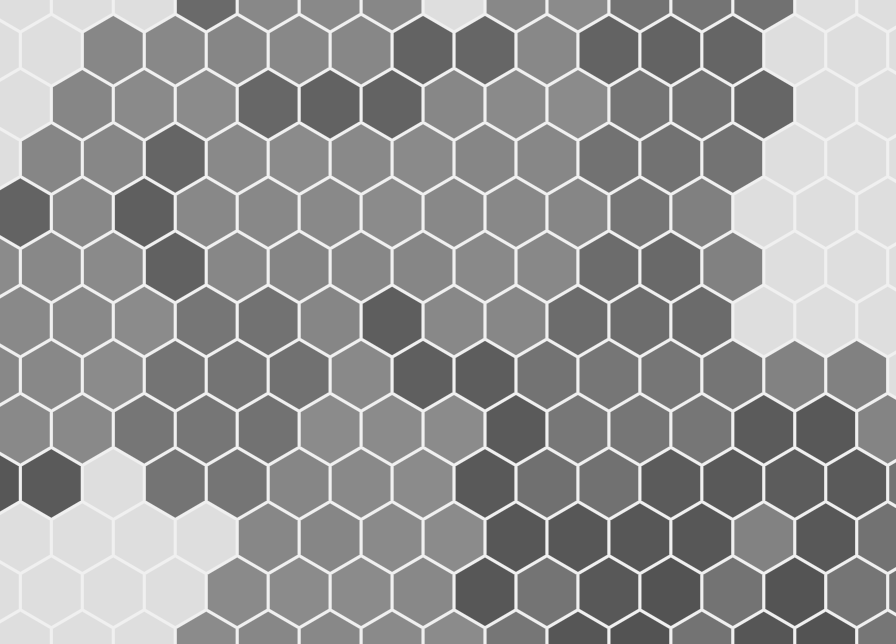
Give the GLSL for this pattern, as a Shadertoy shader.

```glsl
// Pointy-top hexagon mosaic in greys, split by thin pale lines.
// Each pixel finds its nearest cell; the cell's column and row choose its tone
// from broad regions, short dark streaks and a little hashed variation.

const vec2 CELL_STEP = vec2(0.0962, 0.0841);   // column and row pitch / canvas height
const vec2 FIRST_CELL = vec2(0.0797, 0.0779);  // from the upper left corner
const float ROW_RATIO = 0.8660254;
const float LINE_HALF_WIDTH = 0.0255;          // in column pitches

const float LINE_TONE = 0.94;
const float PALE = 0.87;
const float MID = 0.535;
const float GREY = 0.453;

// Dark streaks: start (column, row), end (column, row)
const int STREAK_COUNT = 12;
const vec4 STREAKS[STREAK_COUNT] = vec4[STREAK_COUNT](
    vec4(3.5, 1, 5.5, 1), vec4(6, 0, 7, 0), vec4(2, 2, 1.5, 3),
    vec4(1.5, 3, 2, 4), vec4(5.5, 5, 6, 6), vec4(6, 6, 7, 6),
    vec4(7.5, 7, 7, 8), vec4(9, 0, 11, 0), vec4(11, 0, 11.5, 1),
    vec4(-1, 8, 0, 8), vec4(-0.5, 3, -0.5, 3), vec4(2.5, -1, 2.5, -1));

float hash(vec2 p) {
    return fract(sin(dot(p, vec2(127.1, 311.7))) * 43758.5453);
}

float segmentDistance(vec2 p, vec2 a, vec2 b) {
    vec2 ab = b - a;
    float t = clamp(dot(p - a, ab) / max(dot(ab, ab), 1e-4), 0.0, 1.0);
    return length(p - a - ab * t);
}

// Grid offset in units where all hexagon sides are equal
vec2 toMetric(vec2 d) {
    return d * vec2(1.0, ROW_RATIO);
}

// Even rows sit on whole columns, odd rows on half columns
vec2 nearestCell(vec2 g) {
    vec2 even = vec2(floor(g.x + 0.5), 2.0 * floor(g.y * 0.5 + 0.5));
    vec2 odd = vec2(floor(g.x) + 0.5, 2.0 * floor(g.y * 0.5) + 1.0);
    return length(toMetric(g - even)) < length(toMetric(g - odd)) ? even : odd;
}

// Distance inward from the border of a hexagon one unit wide
float edgeDistance(vec2 p) {
    p = abs(p);
    return 0.5 - max(p.x, dot(p, vec2(0.5, ROW_RATIO)));
}

bool isPale(vec2 c) {
    bool upperLeft = c.x + 0.87 * c.y < 0.87;
    bool right = c.x + 0.17 * c.y > 11.85 && c.y < 1.254 + 0.343 * c.x;
    bool lowerLeft = c.y > 8.5 && c.x + 0.5 * (c.y - 9.0) < 3.0;
    bool lone = min(distance(c, vec2(1.0, 8.0)), distance(c, vec2(6.5, -1.0))) < 0.3;
    return upperLeft || right || lowerLeft || lone;
}

bool isGrey(vec2 c) {
    bool rightSide = c.x + 0.2 * c.y > 9.1;
    bool leftPatch = length((c - vec2(2.9, 6.5)) / vec2(1.45, 2.2)) < 1.0;
    return rightSide || leftPatch;
}

// Lower right mass, with every third cell on a slant left lighter
bool isDarkMass(vec2 c) {
    bool inside = c.x > 6.8 && c.x + 2.0 * c.y > 25.2
               && c.x + 0.25 * (c.y - 8.0) < 13.3;
    float slant = mod(c.x + 0.5 * (c.y - 10.0), 3.0);
    bool gap = c.y > 8.5 && c.x + 3.0 * c.y > 36.0 && abs(slant - 2.0) < 0.2;
    return inside && !gap;
}

bool isMidPocket(vec2 c) {
    bool upper = abs(c.y - 3.5) < 0.6 && c.x > 10.2;
    bool lower = abs(c.y - 6.5) < 0.6 && c.x - 1.3 * c.y > 4.1;
    return upper || lower || distance(c, vec2(11.5, 9.0)) < 0.3;
}

bool isStreak(vec2 c) {
    float d = 1e3;
    for (int i = 0; i < STREAK_COUNT; i++)
        d = min(d, segmentDistance(c, STREAKS[i].xy, STREAKS[i].zw));
    return d < 0.3;
}

float cellTone(vec2 c) {
    if (isPale(c)) return PALE;
    float dark = 0.40 - 0.0065 * c.y;   // deepens downwards
    float tone = isGrey(c) ? GREY : MID;
    if (abs(c.y - 4.5) < 0.6 && c.x > 8.2) tone = GREY - 0.03;
    if (isDarkMass(c)) tone = dark;
    if (isMidPocket(c)) tone = MID - 0.02;
    if (isStreak(c)) tone = dark;
    return tone + 0.025 * (hash(c) - 0.5);
}

void mainImage(out vec4 fragColor, in vec2 fragCoord) {
    // Grid coordinates, rows counted downwards
    vec2 pos = vec2(fragCoord.x, iResolution.y - fragCoord.y) / iResolution.y;
    vec2 grid = (pos - FIRST_CELL) / CELL_STEP;
    vec2 cell = nearestCell(grid);

    // Pale line along the cell border, softened over one pixel
    float pixel = 1.0 / (iResolution.y * CELL_STEP.x);
    float border = edgeDistance(toMetric(grid - cell)) - LINE_HALF_WIDTH;
    float fill = smoothstep(-0.7 * pixel, 0.7 * pixel, border);
    fragColor = vec4(vec3(mix(LINE_TONE, cellTone(cell), fill)), 1.0);
}
```
